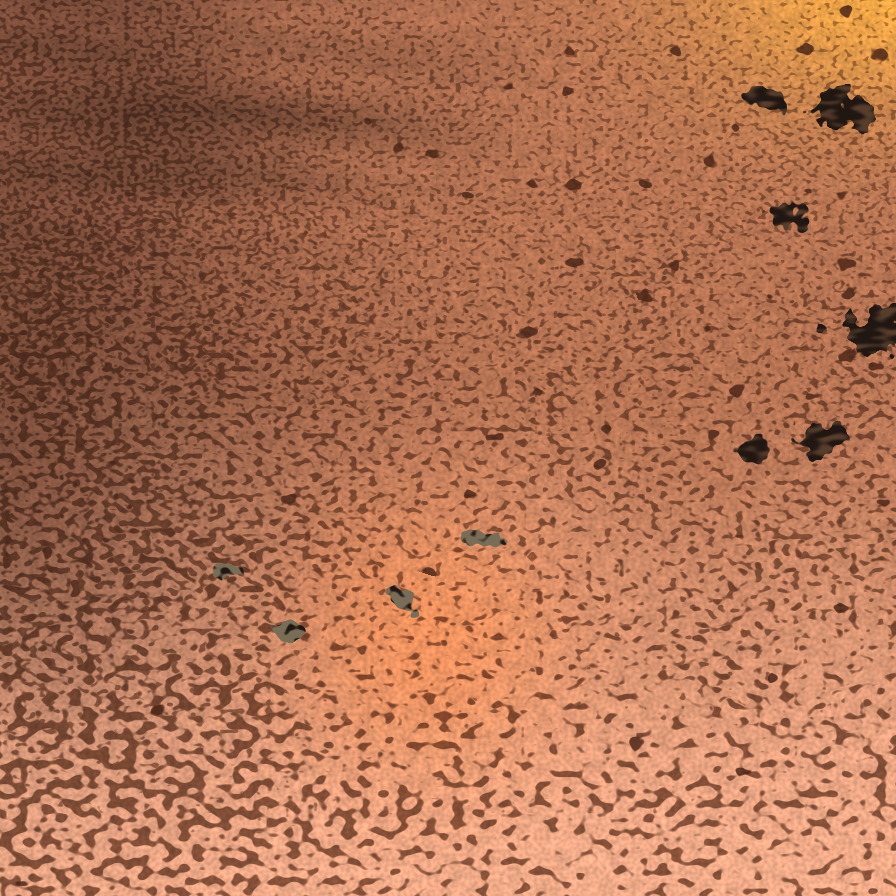
Give the GLSL for this texture, as a Shadertoy shader.

```glsl
// Worn, speckled copper sheet with warm glints, corroded chips and grey flakes.

const vec3 SHADE_COPPER = vec3(0.55, 0.345, 0.26);
const vec3 LIT_COPPER   = vec3(0.73, 0.465, 0.335);
const vec3 PALE_COPPER  = vec3(0.95, 0.675, 0.54);
const vec3 ORANGE_GLINT = vec3(0.99, 0.59, 0.36);
const vec3 GOLD_GLINT   = vec3(1.00, 0.70, 0.27);
const vec3 SPECK_TINT   = vec3(0.55, 0.47, 0.41);
const vec3 PIT_BROWN    = vec3(0.30, 0.15, 0.09);
const vec3 CHIP_DARK    = vec3(0.13, 0.09, 0.07);
const vec3 CHIP_BROWN   = vec3(0.34, 0.24, 0.17);
const vec3 FLAKE_GREY   = vec3(0.47, 0.43, 0.34);

float hash(vec2 p) {
    vec3 q = fract(vec3(p.xyx) * 0.1031);
    q += dot(q, q.yzx + 33.33);
    return fract((q.x + q.y) * q.z);
}

float cornerSlope(vec2 cell, vec2 offset) {
    float angle = 6.2832 * hash(cell);
    return dot(vec2(cos(angle), sin(angle)), offset);
}

float gradientNoise(vec2 p) {
    vec2 i = floor(p), f = p - i, e = vec2(1.0, 0.0);
    vec2 u = f * f * f * (f * (f * 6.0 - 15.0) + 10.0);
    float low = mix(cornerSlope(i, f), cornerSlope(i + e, f - e), u.x);
    float high = mix(cornerSlope(i + e.yx, f - e.yx), cornerSlope(i + 1.0, f - 1.0), u.x);
    return mix(low, high, u.y);
}

float glow(vec2 p, vec2 centre, vec2 size) {
    vec2 d = (p - centre) / size;
    return exp(-dot(d, d));
}

float inside(float dist, float width) {
    return 1.0 - smoothstep(-width, width, dist);
}

// Sheet colour: shaded left, pale foot, two glints and faint streaks
vec3 sheetColour(vec2 p) {
    float drift = 0.12 * gradientNoise(p * 3.5 + 7.0);
    vec3 colour = mix(SHADE_COPPER, LIT_COPPER, smoothstep(0.0, 0.65, p.x + drift));
    colour = mix(colour, PALE_COPPER, 1.0 - smoothstep(0.0, 0.62, p.y + drift));
    colour = mix(colour, ORANGE_GLINT, 0.75 * glow(p, vec2(0.48, 0.29), vec2(0.14, 0.15)));
    colour = mix(colour, GOLD_GLINT, 0.9 * glow(p, vec2(1.0, 1.02), vec2(0.22, 0.14)));
    float streak = gradientNoise(vec2(p.x * 2.5, (p.y + 0.12 * p.x) * 17.0));
    float streakZone = smoothstep(0.68, 0.85, p.y) * (1.0 - smoothstep(0.3, 0.65, p.x));
    colour *= 1.0 + streakZone * (0.4 * streak - 0.07);
    return colour * (1.0 - 0.12 * glow(p, vec2(0.0, 0.45), vec2(0.2, 0.4)));
}

// Specks in three grain sizes, coarse at the foot and fine at the top
float speckCover(vec2 p, float pixel) {
    float crowding = 0.12 * gradientNoise(p * 9.0) + 0.09 * glow(p, vec2(0.6, 0.1), vec2(0.4, 0.018));
    float threshold = mix(0.06, 0.20, smoothstep(0.1, 0.55, p.x)) - crowding;
    threshold += 0.09 * glow(p, vec2(0.5, 0.28), vec2(0.16, 0.12));
    float cover = 0.0;
    for (int i = 0; i < 3; i++) {
        float level = float(i);
        float frequency = 80.0 * pow(1.45, level);
        float away = (p.y - 0.12 - 0.35 * level) / 0.3;
        float grain = gradientNoise(p * vec2(0.82, 1.15) * frequency + 31.0 * level);
        float soft = 0.05 + 0.5 * frequency * pixel;
        float strength = 1.0 - 0.16 * level;
        cover = max(cover, strength * inside(threshold + 0.25 * away * away - grain, soft));
    }
    return cover;
}

// Sparse round pits, one possible in each grid cell
float pitCover(vec2 p, float cells, float chance, float pixel) {
    vec2 q = p * cells, cell = floor(q);
    vec2 jitter = 0.3 + 0.4 * vec2(hash(cell + 5.0), hash(cell + 17.0));
    float radius = mix(0.08, 0.18, hash(cell + 41.0));
    float wobble = 0.16 * gradientNoise(q * 4.0);
    float dist = length((q - cell - jitter) * vec2(0.75, 1.1)) - radius + wobble;
    return step(hash(cell), chance) * inside(dist, cells * pixel);
}

// Ragged patches spread through a box by irrational steps
float patchDistance(vec2 p, vec2 corner, vec2 extent, float phase, vec2 radii, int count) {
    float ragged = 0.030 * gradientNoise(p * 42.0) + 0.012 * gradientNoise(p * 110.0);
    float nearest = 1.0;
    for (int i = 0; i < count; i++) {
        vec2 turn = fract(float(i) * vec2(0.618, 0.755) + vec2(0.0, phase));
        float radius = mix(radii.x, radii.y, turn.x);
        vec2 d = (p - corner - extent * turn) * vec2(0.68, 1.1);
        nearest = min(nearest, length(d) - radius + ragged * radius / 0.02);
    }
    return nearest;
}

void mainImage(out vec4 fragColor, in vec2 fragCoord) {
    vec2 p = fragCoord / iResolution.y;
    float pixel = 1.0 / iResolution.y;

    vec3 colour = sheetColour(p);
    colour *= 1.0 + 0.16 * gradientNoise(p * 210.0) + 0.10 * gradientNoise(p * 60.0);
    colour *= mix(vec3(1.0), SPECK_TINT, speckCover(p, pixel));

    // Pits gather toward the upper right
    float pitChance = 0.03 + 0.22 * smoothstep(0.3, 0.9, p.x) * smoothstep(0.3, 0.7, p.y);
    colour = mix(colour, PIT_BROWN, 0.85 * pitCover(p, 26.0, pitChance, pixel));

    // Grey flakes with dark undersides
    float flake = patchDistance(p, vec2(0.25, 0.28), vec2(0.33, 0.14), 0.6, vec2(0.010, 0.013), 4);
    float flakeTone = gradientNoise(p * 95.0);
    vec3 flakeColour = mix(FLAKE_GREY, CHIP_DARK, smoothstep(0.05, 0.35, flakeTone));
    colour = mix(colour, flakeColour, inside(flake, pixel));

    // Deep chips showing layered brown beneath
    float chip = patchDistance(p, vec2(0.84, 0.50), vec2(0.16, 0.50), 0.0, vec2(0.011, 0.028), 6);
    float layers = gradientNoise(p * vec2(45.0, 120.0)) - 0.1;
    vec3 chipColour = mix(CHIP_DARK, CHIP_BROWN, smoothstep(-0.25, 0.3, layers));
    colour = mix(colour, chipColour, inside(chip, pixel));

    fragColor = vec4(clamp(colour, 0.0, 1.0), 1.0);
}
```
